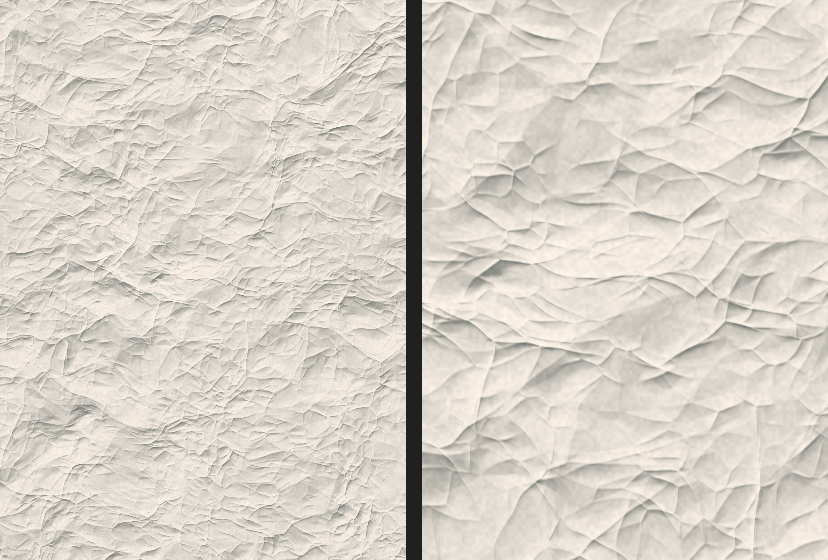
Left, the full canvas; right, a detail of the centre.
Give the GLSL for this texture, as a Shadertoy shader.

```glsl
vec2 hash2(vec2 p) {
    vec3 q = fract(vec3(p.xyx) * vec3(0.1031, 0.1030, 0.0973));
    q += dot(q, q.yzx + 33.33);
    return fract((q.xx + q.yz) * q.zy);
}

float noise(vec2 p) {
    vec2 i = floor(p), f = fract(p);
    f = f * f * (3.0 - 2.0 * f);
    float bottom = mix(hash2(i).x, hash2(i + vec2(1, 0)).x, f.x);
    float top = mix(hash2(i + vec2(0, 1)).x, hash2(i + 1.0).x, f.x);
    return mix(bottom, top, f.y);
}

// Gap between the two nearest cell points: zero along a fold
float foldDistance(vec2 p) {
    vec2 cell = floor(p);
    float nearest = 9.0, second = 9.0;
    for (int y = -1; y <= 1; y++) {
        for (int x = -1; x <= 1; x++) {
            vec2 id = cell + vec2(x, y);
            float d = length(id + 0.05 + 0.9 * hash2(id) - p);
            second = min(second, max(nearest, d));
            nearest = min(nearest, d);
        }
    }
    return second - nearest;
}

// Relief of the sheet: tilted facets plus narrow raised folds
float paperHeight(vec2 p) {
    p += 0.05 * (vec2(noise(p * 7.0), noise(p * 7.0 + 40.0)) - 0.5);
    p += 0.018 * (vec2(noise(p * 24.0 + 9.0), noise(p * 24.0 + 70.0)) - 0.5);
    p += 0.004 * (vec2(noise(p * 70.0 + 5.0), noise(p * 70.0 + 90.0)) - 0.5);
    float height = 0.0, scale = 6.0, weight = 1.0;
    for (int i = 0; i < 5; i++) {
        float layer = float(i);
        float angle = 0.6 * sin(layer * 2.3 + 3.4);
        float c = cos(angle), s = sin(angle);
        vec2 q = mat2(c, -s, s, c) * p * vec2(0.85, 1.2);
        float fold = foldDistance(q * scale + 17.3 * layer + 5.0) / scale;
        float strength = smoothstep(0.35, 0.85, noise(p * scale * 1.3 + 31.0 * layer));
        float facet = 1.0 * noise(p * scale * 0.8 + 53.0 * layer) - 0.25;
        height += weight * (0.0078 * strength * exp(-fold / 0.0034) - facet * fold);
        height += weight * 0.15 * noise(q * scale * 1.5 + 11.0) / scale;
        scale *= 1.72;
        weight *= i < 2 ? 1.0 : 0.88;
    }
    return height;
}

void mainImage(out vec4 fragColor, in vec2 fragCoord) {
    vec2 p = fragCoord / iResolution.y;

    // Raking light from the upper left
    vec2 stepToLight = 0.0008 * normalize(vec2(-0.38, 0.92));
    float slope = (paperHeight(p - stepToLight) - paperHeight(p + stepToLight)) / 0.0016;

    // Lit sides level off early, shaded sides go deeper
    float lit = 0.09 * (1.0 - exp(-0.75 * max(slope, 0.0)));
    float dark = max(-slope, 0.0);
    float shade = 0.36 * (1.0 - exp(-0.12 * dark - 0.06 * dark * dark));
    float tone = 0.85 + lit - shade;

    // Fibres and broad unevenness
    tone += 0.05 * (noise(p * 470.0) - 0.5) + 0.02 * (noise(p * 230.0) - 0.5);
    tone += 0.012 * (noise(p * 4.0 + 3.0) - 0.5);

    vec3 shadowGrey = vec3(0.71, 0.70, 0.67);
    vec3 warmWhite = vec3(0.92, 0.89, 0.85);
    vec3 color = mix(shadowGrey, warmWhite, (tone - 0.70) / 0.19);
    fragColor = vec4(clamp(color, 0.0, 1.0), 1.0);
}
```
